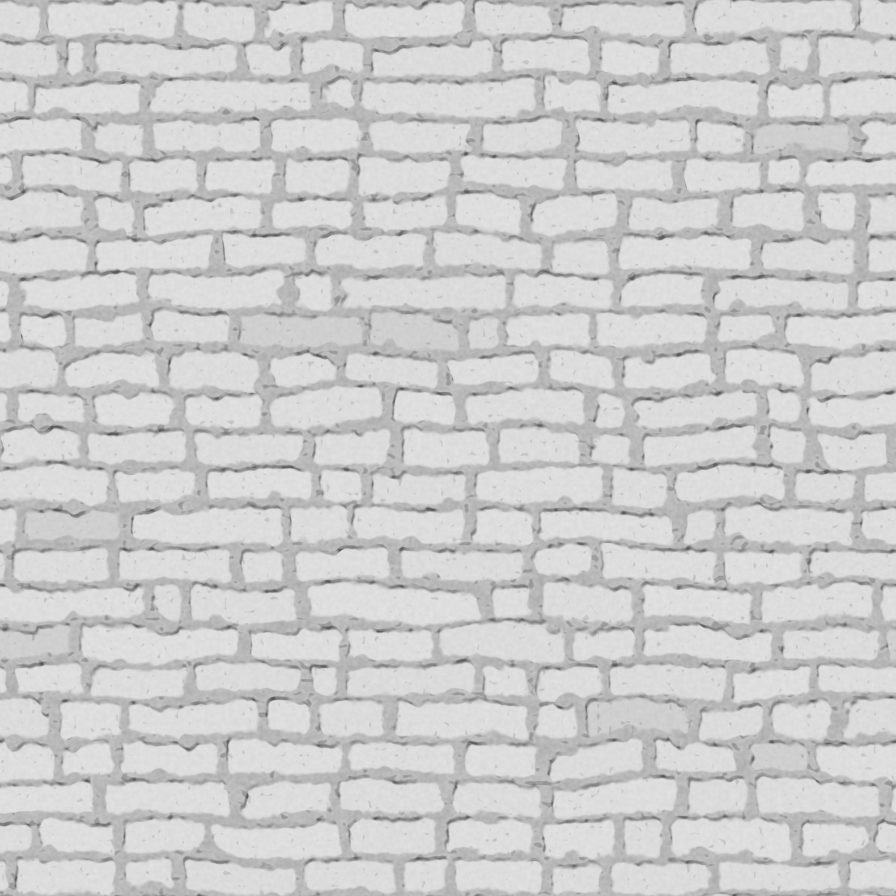
A Shadertoy shader for this texture:

```glsl
const float ROWS = 23.0;

vec2 hash2(vec2 p) {
    vec3 q = fract(p.xyx * vec3(0.1031, 0.1030, 0.0973));
    q += dot(q, q.yzx + 33.33);
    return fract((q.xx + q.yz) * q.zy);
}

float cornerSlope(vec2 cell, vec2 offset, vec2 cells) {
    float angle = 6.2832 * hash2(mod(cell, cells) + cells).x;
    return dot(vec2(cos(angle), sin(angle)), offset);
}

// Gradient noise that wraps at the canvas borders, roughly -1 to 1
float noise(vec2 uv, vec2 cells) {
    vec2 p = uv * cells, i = floor(p), f = p - i;
    vec2 u = f * f * f * (f * (f * 6.0 - 15.0) + 10.0);
    vec2 e = vec2(1.0, 0.0);
    float low = mix(cornerSlope(i, f, cells), cornerSlope(i + e, f - e, cells), u.x);
    float high = mix(cornerSlope(i + e.yx, f - e.yx, cells), cornerSlope(i + 1.0, f - 1.0, cells), u.x);
    return 1.5 * mix(low, high, u.y);
}

// Jittered position of a vertical joint, in bricks
float joint(float i, float row, float count) {
    return i + 0.72 * (hash2(vec2(mod(i, count), row + 40.0)).x - 0.5);
}

// Signed distance to the brick of this cell, in row heights
float brickDistance(vec2 uv, out vec2 id) {
    float y = uv.y * ROWS + 0.2 * noise(uv, vec2(9.0, 12.0));
    float row = mod(floor(y), ROWS);
    vec2 rowRandom = hash2(vec2(row, 91.0));
    float count = 8.0 + floor(3.0 * rowRandom.x);
    float x = fract(uv.x + rowRandom.y) * count;

    float i = floor(x);
    if (x < joint(i, row, count)) i -= 1.0;
    else if (x > joint(i + 1.0, row, count)) i += 1.0;
    float left = joint(i, row, count), right = joint(i + 1.0, row, count);
    id = vec2(mod(i, count), row);

    // Slightly tilted rounded box
    vec2 size = hash2(id + 17.0), pose = hash2(id + 63.0) - 0.5;
    vec2 q = vec2((x - 0.5 * (left + right)) * ROWS / count, fract(y) - 0.5);
    q.y += 0.07 * pose.x * q.x + 0.05 * pose.y;
    vec2 halfSize = vec2(0.5 * (right - left) * ROWS / count, 0.5) - vec2(0.08, 0.075) - vec2(0.1, 0.05) * size;
    vec2 d = abs(q) - halfSize + 0.14;
    float box = length(max(d, 0.0)) + min(max(d.x, d.y), 0.0) - 0.14;

    // Wavy, crumbled and chipped outline
    float chips = max(noise(uv, vec2(31.0, 29.0)) - 0.3, 0.0);
    return box + 0.07 * noise(uv, vec2(43.0, 47.0)) + 0.04 * noise(uv, vec2(113.0)) + 0.35 * chips;
}

void mainImage(out vec4 fragColor, in vec2 fragCoord) {
    vec2 uv = fragCoord / iResolution.xy;
    vec2 id, shadowId;
    float d = brickDistance(uv, id);
    float shadowD = brickDistance(uv + vec2(0.04, -0.085) / ROWS, shadowId);
    float soft = 0.02 + 0.7 * ROWS / iResolution.y;

    float patches = noise(uv, vec2(37.0, 41.0));
    float crumbs = noise(uv, vec2(97.0, 131.0));
    float grain = noise(uv, vec2(211.0));

    // Mortar: mottled, with dark pits and shadows above and left of bricks
    float mortar = 0.73 + 0.035 * patches + 0.03 * crumbs + 0.03 * grain;
    mortar -= 0.16 * smoothstep(0.35, 0.8, crumbs + 0.4 * patches);
    float shadow = (1.0 - smoothstep(-soft, soft, shadowD)) * smoothstep(-0.5, 0.6, patches + 0.6 * crumbs);
    mortar -= 0.25 * shadow;

    // Whitewashed brick: faint stains, pits and a worn rim
    float tone = hash2(id + 29.0).x;
    float brick = 0.865 + 0.014 * (tone - 0.5) + 0.01 * crumbs + 0.014 * grain;
    brick -= 0.06 * smoothstep(0.96, 0.97, tone);
    brick -= 0.09 * smoothstep(0.55, 0.9, noise(uv, vec2(149.0, 137.0)) + 0.3 * patches);
    brick -= 0.05 * smoothstep(-0.07, 0.0, d);

    float gray = mix(brick, mortar, smoothstep(-soft, soft, d));
    fragColor = vec4(vec3(gray), 1.0);
}
```
